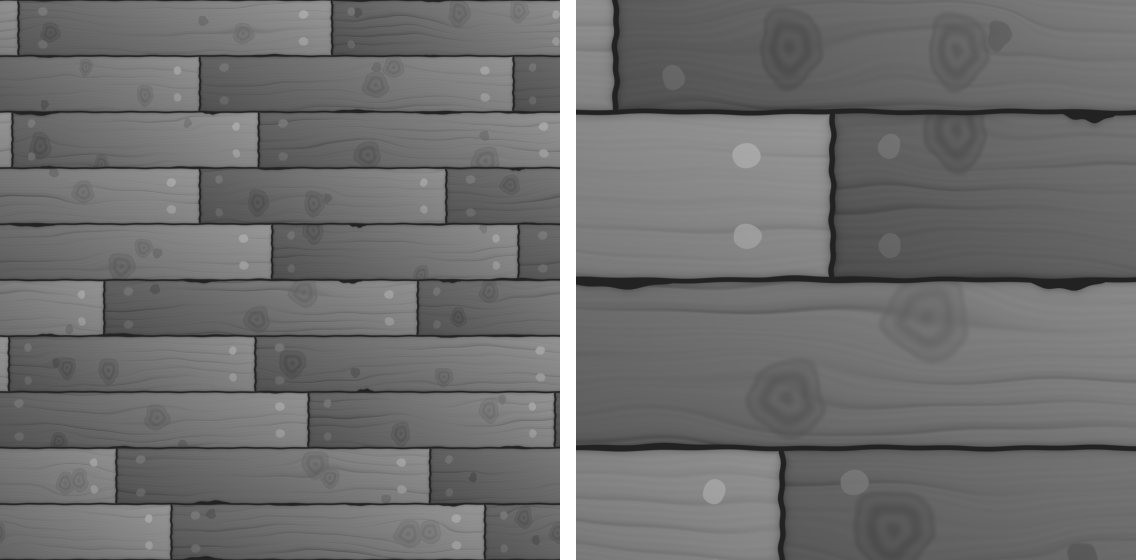
Left, the full canvas; right, a detail of the centre.
Give the GLSL for this texture, as a WebGL 1 fragment shader.

```glsl
precision highp float;
// Grey wooden planks in ten staggered rows, with grain, knots, nails and chipped seams.

uniform vec2 u_resolution;

#define ROWS 10.0
#define LONG_PLANK 0.56      // share of the width taken by the longer plank
#define SEAM_HALF 0.0014
#define JOINT_HALF 0.0016
#define CHIP_DEPTH 0.0055
#define CHIP_CELLS 7.0
#define GRAIN_LINES 6.5
#define GRAIN_DEPTH 0.10
#define KNOT_DEPTH 0.055
#define SEAM_TONE 0.135
#define TAU 6.28319

float hash(vec2 p) {
  return fract(sin(dot(p, vec2(12.99, 78.23))) * 4375.85);
}

// Where the longer plank begins, for each row from the top
float rowStart(float row) {
  vec4 starts = row < 4.0 ? vec4(0.033, 0.357, 0.462, 0.797)
              : row < 8.0 ? vec4(0.926, 0.186, 0.456, 0.991)
                          : vec4(0.208, 0.306, 0.0, 0.0);
  vec4 pick = vec4(equal(vec4(0.0, 1.0, 2.0, 3.0), vec4(mod(row, 4.0))));
  return dot(starts, pick);
}

// Dark streaks, each with one crisp edge and one soft edge
float grain(float x, float y, float seed) {
  float s = y * GRAIN_LINES + seed * 17.0
          + 0.35 * sin(x * 1.3 + seed * 40.0)
          + 0.16 * sin(x * 3.1 + y * 4.0 + seed * 70.0)
          + 0.05 * sin(x * 8.0 + y * 9.0 + seed * 25.0);
  float f = fract(s);
  vec2 id = vec2(floor(s), seed * 31.0);
  float strength = hash(id);
  float fade = 0.55 + 0.45 * sin(x * (0.7 + strength) + 30.0 * hash(id + 3.0));
  float falloff = mix(3.0, 8.0, hash(id + 7.0));
  float streak = smoothstep(0.0, 0.16, f) * exp(-f * falloff) * (1.0 - f);
  float fine = 0.06 * sin(s * 21.0 + sin(x * 2.0)) * sin(x * 0.9 + s * 3.0);
  return 1.8 * streak * (0.15 + 0.85 * strength) * fade + fine;
}

// Signed distance to the horizontal seam, with chips on either side
float seamDistance(vec2 uv) {
  float line = floor(uv.y * ROWS + 0.5);
  float id = mod(line, ROWS);
  float wobble = 0.0004 * sin(TAU * 9.0 * uv.x + id * 4.0)
               + 0.0003 * sin(TAU * 23.0 * uv.x + id * 7.0);
  float dy = uv.y - line / ROWS - wobble;
  vec2 cell = vec2(floor(uv.x * CHIP_CELLS), id + 20.0);
  float centre = mix(0.35, 0.65, hash(cell));
  float halfWidth = mix(0.10, 0.33, hash(cell + 5.0));
  float t = (fract(uv.x * CHIP_CELLS) - centre) / halfWidth;
  float size = CHIP_DEPTH * pow(hash(cell + 9.0), 2.5);
  float chip = size * max(0.0, 1.0 - t * t) * (0.8 + 0.2 * sin(t * 7.0));
  float side = sign(hash(cell + 13.0) - 0.5);
  return abs(dy - side * chip * 0.5) - SEAM_HALF - chip * 0.5;
}

void main() {
  vec2 uv = gl_FragCoord.xy / u_resolution;
  float px = 0.8 / min(u_resolution.x, u_resolution.y);

  // Plank layout: u and v run from 0 to 1 over one plank
  float row = floor((1.0 - uv.y) * ROWS);
  float v = fract(uv.y * ROWS);
  float jointWobble = 0.0005 * sin(uv.y * 190.0) + 0.0004 * sin(uv.y * 430.0 + row);
  float along = fract(uv.x - rowStart(row) + jointWobble);
  float isShort = step(LONG_PLANK, along);
  float u = mix(along / LONG_PLANK, (along - LONG_PLANK) / (1.0 - LONG_PLANK), isShort);
  float seed = hash(vec2(row + 1.0, isShort + 2.0));

  // Knots darken the wood and push the grain aside
  vec2 p = vec2(u * 5.0, v);
  float grainY = v;
  float knots = 0.0;
  for (int i = 0; i < 3; i++) {
    vec2 key = vec2(float(i) * 3.0 + 1.0, seed * 50.0);
    float small = step(1.5, float(i));
    float radius = mix(mix(0.15, 0.26, hash(key + 4.0)), 0.09, small);
    vec2 centre = vec2(5.0 * mix(0.1, 0.9, hash(key)), mix(0.02, 0.98, hash(key + 2.0)));
    vec2 off = p - centre;
    vec2 spread = off * vec2(0.6, 1.0) / radius;
    grainY -= off.y * 0.8 * exp(-0.6 * dot(spread, spread));
    float angle = atan(off.y, off.x + 0.0001);
    float d = length(off * vec2(1.1, 0.95)) / radius;
    d *= 1.0 + 0.07 * sin(angle * 3.0 + seed * 20.0) + 0.04 * sin(angle * 5.0);
    float rings = 0.9 + 0.35 * sin(d * 13.0 + 1.0);
    knots = max(knots, smoothstep(1.05, 0.85, d) * mix(rings, 1.1, small));
  }

  // Wood tone: dark lower left to light upper right
  float base = 0.355 + 0.195 * u + 0.07 * (v - 0.5) + 0.03 * (seed - 0.5);
  float tone = base - GRAIN_DEPTH * grain(p.x, grainY, seed) * (1.0 - 0.6 * min(knots, 1.0));
  tone -= KNOT_DEPTH * knots;

  // Two nails at each end
  float rightEnd = step(0.5, u);
  vec2 nail = vec2(u - mix(0.077, 0.909, rightEnd),
                   abs(v - 0.5) - mix(0.295, 0.24, rightEnd)) / vec2(0.015, 0.075);
  float nailEdge = px * ROWS / 0.075;
  float nailMask = 1.0 - smoothstep(1.0 - nailEdge, 1.0 + nailEdge, length(nail));
  tone = mix(tone, base * 1.2, nailMask * 0.85);

  // Seams and joints, with a faint shadow beside them
  float joint = min(min(along, 1.0 - along), abs(along - LONG_PLANK)) - JOINT_HALF;
  float gap = min(joint, seamDistance(uv));
  tone *= 1.0 - 0.22 * exp(-max(gap, 0.0) / 0.002);
  tone = mix(SEAM_TONE, tone, smoothstep(-px, px, gap));

  gl_FragColor = vec4(vec3(tone), 1.0);
}
```
